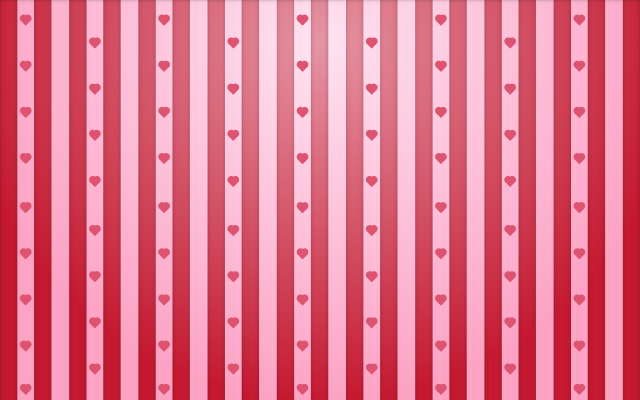
This pattern is drawn by a WebGL 1 fragment shader. Its source:

```glsl
precision highp float;

uniform vec2 u_resolution;

float hash(float n) {
    return fract(sin(n * 12.9898) * 43758.5453);
}

float dot2(vec2 v) {
    return dot(v, v);
}

// Signed distance to a heart with its tip at the origin, about 1.1 tall
float heartDistance(vec2 p) {
    p.x = abs(p.x);
    if (p.x + p.y > 1.0) {
        return length(p - vec2(0.25, 0.75)) - sqrt(2.0) / 4.0;
    }
    float edge = min(dot2(p - vec2(0.0, 1.0)), dot2(p - 0.5 * max(p.x + p.y, 0.0)));
    return sqrt(edge) * sign(p.x - p.y);
}

float coverage(float distance, float pixel) {
    return clamp(0.5 - distance / pixel, 0.0, 1.0);
}

void main() {
    // One unit is the spacing of the heart columns; y runs down from the top
    float pixel = 9.247 / u_resolution.x;
    vec2 p = vec2(gl_FragCoord.x, u_resolution.y - gl_FragCoord.y) * pixel;

    // Alternating heart stripes and plain stripes
    float column = floor(p.x - 0.371 + 0.5);
    float x = p.x - 0.371 - column;
    float stripe = min(abs(x) - 0.121, 0.5 - abs(x) - 0.128);

    // Soft light from the top centre
    float light = 0.57 * max(0.0, 1.0 - length(p - vec2(4.64, 0.6)) / 5.2);
    vec3 glow = vec3(1.0, 0.95, 0.99);
    vec3 red = mix(vec3(0.77, 0.10, 0.19), glow, light);
    vec3 pink = mix(vec3(0.99, 0.64, 0.77), glow, 1.4 * light);

    // Thin shadow on the red along each pink stripe
    red *= 1.0 - 0.16 * exp(-max(stripe, 0.0) / 0.022);
    vec3 color = mix(red, pink, coverage(stripe, pixel));

    // Faint vertical grain
    color *= 1.0 + 0.014 * (hash(floor(p.x * 28.0)) - 0.5);

    // Staggered hearts, with the middle rows set slightly lower
    float y = p.y - 0.289 - 0.331 * mod(column, 2.0);
    float row = max(0.0, floor(y / 0.667 + 0.5));
    float drop = 0.042 * step(3.5, row) * step(row, 7.5);
    vec2 fromCenter = vec2(x, row * 0.667 + drop - y);
    float heart = 0.12 * heartDistance(fromCenter / 0.12 + vec2(0.0, 0.55)) - 0.012;
    color = mix(color, vec3(0.87, 0.33, 0.44), coverage(heart, pixel));

    // Dark line along the top edge
    color *= 1.0 - 0.16 * exp(-p.y / 0.02);

    gl_FragColor = vec4(color, 1.0);
}
```
